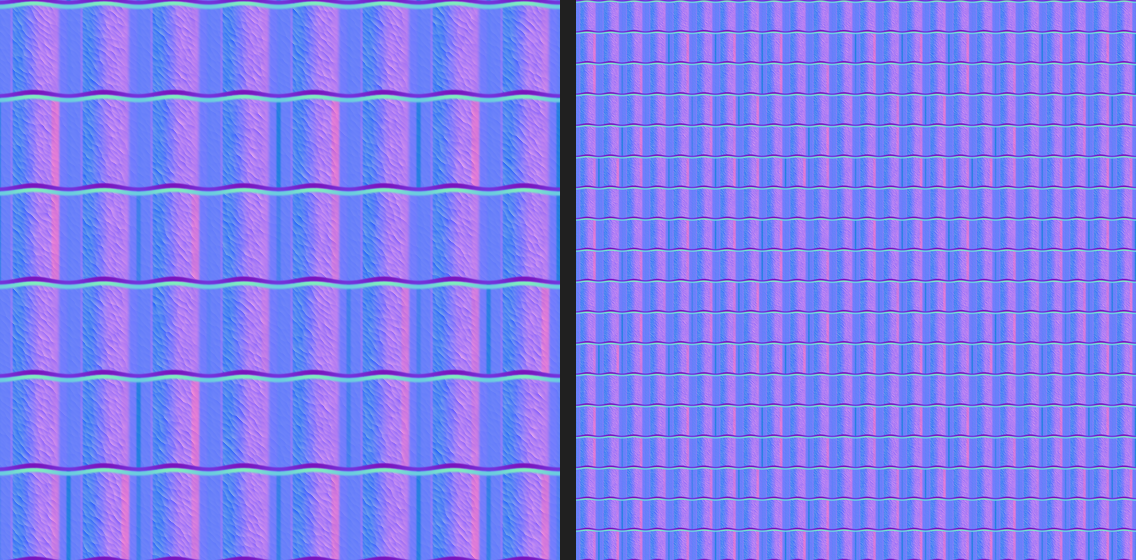
Left, the tile; right, the same tile 3 across and 3 down.
This texture map is drawn by a WebGL 2 fragment shader. Its source:

```glsl
#version 300 es
precision highp float;

uniform vec2 u_resolution;
out vec4 fragColor;

const float TAU = 6.283185;

vec2 hash2(vec2 p) {
  vec3 q = fract(p.xyx * vec3(0.1031, 0.1030, 0.0973));
  q += dot(q, q.yzx + 33.33);
  return fract((q.xx + q.yz) * q.zy);
}

// Soft cellular bumps on a sheared lattice that wraps; returns the slope across the streaks
float grainSlope(vec2 uv) {
  vec2 period = vec2(56.0, 128.0);
  vec2 g = vec2(uv.x - uv.y, uv.x + uv.y) * period;
  vec2 cell = floor(g);
  float slope = 0.0, total = 0.0;
  for (int j = -1; j <= 1; j++) {
    for (int i = -1; i <= 1; i++) {
      vec2 id = cell + vec2(i, j);
      vec2 offset = id + hash2(mod(id, period)) - g;
      float weight = exp(-6.0 * dot(offset, offset));
      slope += weight * offset.y;
      total += weight;
    }
  }
  return slope / total;
}

// Soft-edged vertical or horizontal stripe
float stripe(float x, float center, float halfWidth, float soft) {
  return 1.0 - smoothstep(halfWidth - soft, halfWidth + soft, abs(x - center));
}

void main() {
  vec2 uv = gl_FragCoord.xy / u_resolution;

  // Tile coordinates: 8 columns, 6 rows with wavy lower edges
  float column = uv.x * 8.0 + 0.07;
  float f = fract(column);
  float crest = 0.5 + 0.5 * cos(TAU * (f - 0.55));
  float row = (1.0 - uv.y) * 6.0 - 0.027 + 0.039 * crest;
  float edge = fract(row + 0.5) - 0.5;
  vec2 tile = vec2(mod(floor(column), 8.0), mod(floor(row), 6.0));
  vec2 rnd = hash2(tile * 7.0 + 3.0);
  float tilt = smoothstep(0.35, 0.95, rnd.x);

  // Rounded profile of the tile
  vec3 flatBlue = vec3(0.45, 0.49, 0.99);
  vec3 leftBlue = vec3(0.32, 0.53, 0.95);
  vec3 rightPurple = vec3(0.69, 0.50, 0.96);
  float barrel = smoothstep(0.23, 0.27, f) * (1.0 - smoothstep(0.87, 0.95, f));
  vec3 curve = mix(leftBlue, flatBlue, smoothstep(0.34, 0.50, f));
  curve = mix(curve, rightPurple, smoothstep(0.45, 0.66, f));
  vec3 color = mix(flatBlue, curve, barrel);

  // Side lip, groove and seam, stronger on tilted tiles
  color = mix(color, vec3(0.88, 0.47, 0.83), stripe(f, 0.86, 0.055, 0.025) * (0.12 + 0.75 * tilt));
  color = mix(color, vec3(0.38, 0.52, 0.97), stripe(f, 0.13, 0.09, 0.03) * 0.5);
  color = mix(color, vec3(0.13, 0.50, 0.87), stripe(f, 0.05, 0.03, 0.02) * (0.08 + 0.87 * tilt * tilt));
  color = mix(color, vec3(0.60, 0.49, 0.97), stripe(f, 0.235, 0.015, 0.013) * 0.65);

  // Fine streaks and faint broad dents
  float grain = grainSlope(uv) * (0.2 + 0.8 * barrel * (1.0 - smoothstep(0.78, 0.9, f)));
  color += vec3(0.21, 0.17, -0.04) * grain;
  float dents = sin(TAU * (5.0 * uv.x + 9.0 * uv.y) + 2.0 * sin(TAU * (11.0 * uv.x - 4.0 * uv.y)))
              * sin(TAU * (13.0 * uv.x - 7.0 * uv.y));
  color += vec3(0.025, 0.012, 0.0) * dents * barrel;

  // Row overlap: dark lip above, lit ledge below
  vec3 ledge = mix(vec3(0.42, 0.80, 0.88), vec3(0.50, 0.93, 0.74), crest);
  vec3 lip = mix(vec3(0.45, 0.20, 0.86), vec3(0.48, 0.08, 0.74), crest);
  color = mix(color, ledge, stripe(edge, 0.046, 0.023, 0.016));
  color = mix(color, lip, stripe(edge, 0.0, 0.019 + 0.006 * crest, 0.012));

  fragColor = vec4(clamp(color, 0.0, 1.0), 1.0);
}
```
